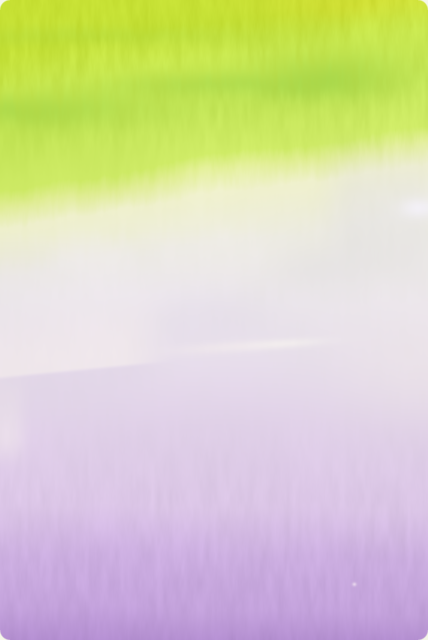
Write a Shadertoy shader that draws this background.

```glsl
// A watercolour wash: lime green at the top fades through cream to violet.
// A vertical colour ramp is bent by slant and noise, then overlaid with
// soft brush bands, a faint paper seam, pale patches and fibrous grain.

#define GREEN_SLANT 0.095
#define WASH_WARP 0.030
#define FIBRE_WARP 0.012
#define GRAIN 0.030
#define CORNER_RADIUS 0.024
#define CORNER_COLOR vec3(0.96, 0.97, 0.91)
#define DEEP_GREEN vec3(0.62, 0.82, 0.27)
#define CREAM vec3(0.945, 0.915, 0.920)
#define MIST vec3(0.885, 0.875, 0.890)

float hash(vec2 p) {
    return fract(sin(dot(p, vec2(127.1, 311.7))) * 43758.5453);
}

float noise(vec2 p) {
    vec2 i = floor(p), f = fract(p);
    f = f * f * (3.0 - 2.0 * f);
    return mix(mix(hash(i), hash(i + vec2(1, 0)), f.x),
               mix(hash(i + vec2(0, 1)), hash(i + vec2(1, 1)), f.x), f.y);
}

// Layered noise centred on zero
float fbm(vec2 p) {
    float sum = 0.0, amp = 0.5;
    for (int i = 0; i < 4; i++) {
        sum += amp * (noise(p) - 0.5);
        p = p * 2.03 + 17.3;
        amp *= 0.5;
    }
    return sum;
}

// Soft elliptical spot
float blob(vec2 p, vec2 center, vec2 size) {
    vec2 d = (p - center) / size;
    return exp(-dot(d, d));
}

// Soft-edged box
float patchMask(vec2 p, vec2 center, vec2 halfSize, float blur) {
    vec2 d = smoothstep(-blur, blur, halfSize - abs(p - center));
    return d.x * d.y;
}

void blend(inout vec3 color, vec3 next, float from, float to, float t) {
    color = mix(color, next, clamp((t - from) / (to - from), 0.0, 1.0));
}

// Lime to cream, for the slanted upper wash
vec3 greenRamp(float t) {
    vec3 c = vec3(0.79, 0.89, 0.21);
    blend(c, vec3(0.77, 0.88, 0.21), 0.00, 0.08, t);
    blend(c, vec3(0.79, 0.91, 0.31), 0.08, 0.14, t);
    blend(c, vec3(0.77, 0.90, 0.34), 0.14, 0.22, t);
    blend(c, vec3(0.81, 0.92, 0.40), 0.22, 0.295, t);
    blend(c, vec3(0.88, 0.93, 0.58), 0.295, 0.320, t);
    blend(c, vec3(0.935, 0.94, 0.80), 0.320, 0.355, t);
    blend(c, vec3(0.930, 0.925, 0.885), 0.355, 0.43, t);
    return c;
}

void mainImage(out vec4 fragColor, in vec2 fragCoord) {
    vec2 uv = fragCoord / iResolution.xy;
    vec2 p = vec2(uv.x, 1.0 - uv.y);    // downwards from the top
    float wash = fbm(p * vec2(4.0, 7.0));
    float fibre = fbm(p * vec2(70.0, 22.0));
    float warp = WASH_WARP * wash + FIBRE_WARP * fibre;

    // Upper wash and its darker brush bands
    vec3 color = greenRamp(p.y + GREEN_SLANT * p.x + warp);
    vec2 q = p + vec2(0.0, warp);
    float bands = 0.60 * blob(q, vec2(0.06, 0.170), vec2(0.30, 0.026))
                + 0.50 * blob(q, vec2(0.50, 0.135), vec2(0.25, 0.020))
                + 0.60 * blob(q, vec2(0.77, 0.115), vec2(0.16, 0.035))
                + 0.22 * blob(q, vec2(0.20, 0.055), vec2(0.40, 0.016));
    color = mix(color, DEEP_GREEN, bands * (0.9 + 0.8 * fibre));
    color = mix(color, vec3(0.86, 0.87, 0.20), 0.5 * blob(q, vec2(0.85, 0.0), vec2(0.25, 0.03)));

    // Lower wash: mist to violet
    float t = p.y + 1.5 * warp;
    blend(color, vec3(0.925, 0.905, 0.925), 0.36, 0.47, t);
    blend(color, vec3(0.905, 0.870, 0.920), 0.47, 0.56, t);
    blend(color, vec3(0.880, 0.820, 0.910), 0.56, 0.66, t);
    blend(color, vec3(0.860, 0.775, 0.905), 0.66, 0.79, t);
    blend(color, vec3(0.800, 0.685, 0.880), 0.79, 0.87, t);
    blend(color, vec3(0.765, 0.635, 0.860), 0.87, 0.95, t);
    blend(color, vec3(0.690, 0.540, 0.810), 0.95, 1.01, t);

    // Misty patches and pale areas
    color = mix(color, MIST, 0.45 * patchMask(p, vec2(0.90, 0.345), vec2(0.12, 0.09), 0.06));
    color = mix(color, MIST, 0.35 * blob(p, vec2(0.74, 0.425), vec2(0.10, 0.04)));
    color = mix(color, vec3(0.875, 0.845, 0.895), 0.45 * blob(p, vec2(0.48, 0.50), vec2(0.16, 0.05)));
    color = mix(color, CREAM, 0.5 * blob(p, vec2(1.0, 0.57), vec2(0.22, 0.09)));
    color = mix(color, CREAM, 0.5 * patchMask(p, vec2(0.0, 0.65), vec2(0.05, 0.06), 0.03));
    color = mix(color, vec3(0.95, 0.94, 0.97), 0.85 * blob(p, vec2(0.98, 0.325), vec2(0.045, 0.015)));

    // Paper seam on the left and its bright streak on the right
    float seam = p.y - (0.590 - 0.065 * p.x);
    float left = 1.0 - smoothstep(0.28, 0.42, p.x);
    color = mix(color, CREAM, 0.75 * left * smoothstep(-0.15, -0.01, seam) * smoothstep(0.004, -0.004, seam));
    color = mix(color, vec3(0.870, 0.825, 0.895), 0.45 * left * smoothstep(-0.002, 0.006, seam) * smoothstep(0.11, 0.01, seam));
    float streakY = 0.546 - 0.042 * (p.x - 0.45);
    color = mix(color, vec3(0.96, 0.945, 0.94), 0.8 * blob(p, vec2(0.66, streakY), vec2(0.10, 0.007)));
    color = mix(color, CREAM, 0.55 * blob(p, vec2(0.52, streakY), vec2(0.12, 0.009)));

    // Fibrous grain, strongest in the saturated washes
    float pigment = 1.0 - smoothstep(0.12, 0.30, p.y) + smoothstep(0.62, 0.88, p.y);
    color += GRAIN * (0.3 + 2.0 * pigment) * fibre + 0.03 * wash;
    color = mix(color, vec3(0.93, 0.87, 0.94), 0.8 * blob(p, vec2(0.828, 0.913), vec2(0.005, 0.003)));

    // Rounded corners
    vec2 halfSize = 0.5 * iResolution.xy / iResolution.x;
    vec2 d = abs(fragCoord / iResolution.x - halfSize) - halfSize + CORNER_RADIUS;
    float edge = length(max(d, 0.0)) - CORNER_RADIUS;
    float px = 1.0 / iResolution.x;
    color = mix(color, CORNER_COLOR, smoothstep(-px, px, edge) * step(0.0, min(d.x, d.y)));
    fragColor = vec4(clamp(color, 0.0, 1.0), 1.0);
}
```
